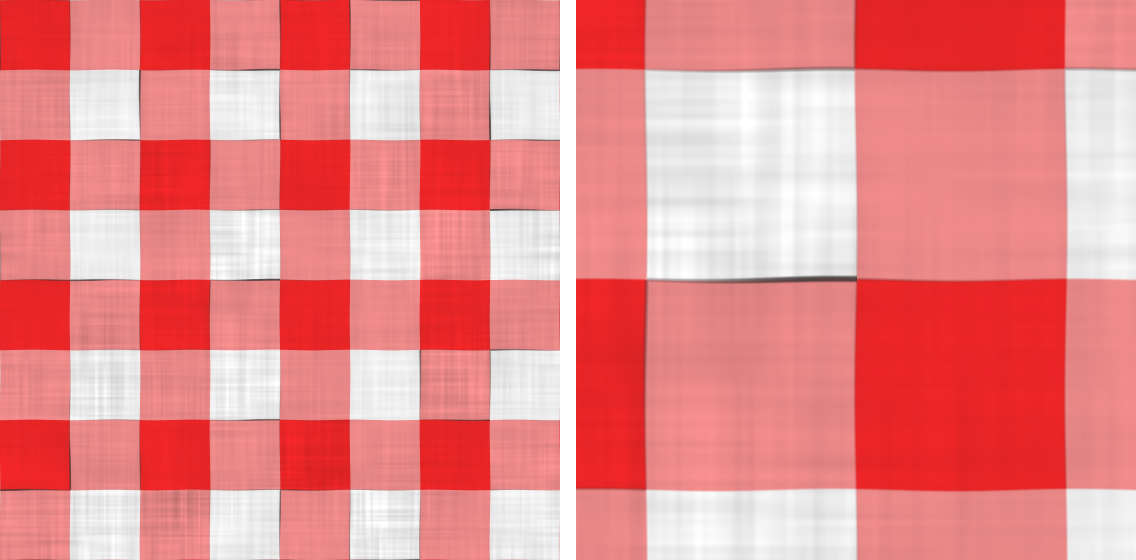
Left, the full canvas; right, a detail of the centre.
Write a three.js fragment shader that draws this pattern.

```glsl
// Red and white gingham cloth with woven threads, soft folds and uneven dark seams.
varying vec2 vUv;

const float CHECKS = 8.0;      // checks per side, two per repeat
const float EDGE = 0.001;      // softness of the colour edges
const float TAU = 6.2831853;
const vec3 WHITE = vec3(0.925, 0.925, 0.925);
const vec3 PINK = vec3(0.915, 0.53, 0.53);
const vec3 RED = vec3(0.915, 0.145, 0.15);
const vec3 SEAM = vec3(0.20, 0.17, 0.17);

float hash(vec2 p) {
  return fract(sin(dot(p, vec2(127.1, 311.7))) * 4375.85);
}

// Value noise that wraps after count cells on each axis
float wrapNoise(vec2 uv, vec2 count, float seed) {
  vec2 p = uv * count;
  vec2 cell = floor(p);
  vec2 f = smoothstep(0.0, 1.0, p - cell);
  vec2 a = mod(cell, count) + seed;
  vec2 b = mod(cell + 1.0, count) + seed;
  return mix(mix(hash(a), hash(vec2(b.x, a.y)), f.x),
             mix(hash(vec2(a.x, b.y)), hash(b), f.x), f.y);
}

// One dyed band per unit, covering the first half
float band(float t) {
  float fromCentre = abs(fract(t + 0.25) - 0.5);
  float soft = EDGE * CHECKS * 0.5;
  return 1.0 - smoothstep(0.25 - soft, 0.25 + soft, fromCentre);
}

// Streaks running along y, from coarse slubs to single threads
float threads(vec2 uv, float seed) {
  float streak = 0.0;
  float weight = 0.28;
  float count = 64.0;
  for (int i = 0; i < 3; i++) {
    streak += weight * (wrapNoise(uv, vec2(count, 10.0), seed + float(i) * 7.0) - 0.5);
    weight += 0.10;
    count *= 2.0;
  }
  return streak;
}

// Broad folds across the cloth plus a soft bend inside each check
float folds(vec2 uv, vec2 check) {
  float broad = sin(TAU * (uv.x * 3.0 + uv.y) + 1.5 * sin(TAU * uv.y * 2.0))
              + sin(TAU * (uv.y * 2.0 - uv.x) + 1.2 * sin(TAU * uv.x * 3.0));
  float angle = TAU * hash(check + 3.0);
  vec2 local = fract(uv * CHECKS) - 0.5;
  float bend = sin(4.0 * dot(local, vec2(cos(angle), sin(angle))) + TAU * hash(check + 19.0));
  return 0.006 * broad + 0.022 * bend * hash(check + 31.0);
}

// Darkness of the seams where x meets a check border: thin line and faint shadow
float seam(vec2 uv, float seed) {
  float border = floor(uv.x * CHECKS + 0.5);
  float away = abs(uv.x - border / CHECKS);
  float along = uv.y * CHECKS;
  vec2 id = mod(vec2(border, floor(along)), CHECKS) + seed;
  float wear = pow(hash(id), 3.0);
  float f = fract(along);
  float taper = mix(f, 1.0 - f, step(0.5, hash(id + 11.0)));
  float strength = wear * mix(0.35, 1.0, smoothstep(0.0, 0.8, taper));
  float width = 0.0008 + 0.0009 * strength;
  float line = 1.0 - smoothstep(0.4 * width, 1.6 * width, away);
  float shadow = exp(-away / 0.006);
  return strength * (0.75 * line + 0.10 * shadow);
}

void main() {
  // Slightly bowed check borders
  vec2 uv = vUv + 0.0007 * sin(TAU * vUv.yx * vec2(5.0, 7.0) + vec2(0.6, 2.1));
  vec2 check = mod(floor(uv * CHECKS), CHECKS);

  // Dyed bands overlap to red, cross to pink, or leave white
  float repeats = CHECKS * 0.5;
  float across = band(uv.x * repeats);
  float down = band(uv.y * repeats + 0.5);
  vec3 colour = mix(mix(WHITE, PINK, across), mix(PINK, RED, across), down);

  // Weave, stronger in a few checks and fainter on red
  float wear = mix(0.6, 1.5, pow(hash(check + 47.0), 3.0));
  float patches = mix(0.6, 1.4, wrapNoise(uv, vec2(12.0), 61.0));
  float weave = 0.13 * (threads(vUv, 5.0) + threads(vUv.yx, 83.0));
  weave *= wear * patches * (1.0 - 0.35 * across * down);
  colour *= 1.0 + weave + folds(uv, check);

  // Seams
  float dark = max(seam(uv, 101.0), seam(uv.yx, 157.0));
  colour = mix(colour, SEAM, dark);
  gl_FragColor = vec4(clamp(colour, 0.0, 1.0), 1.0);
}
```
